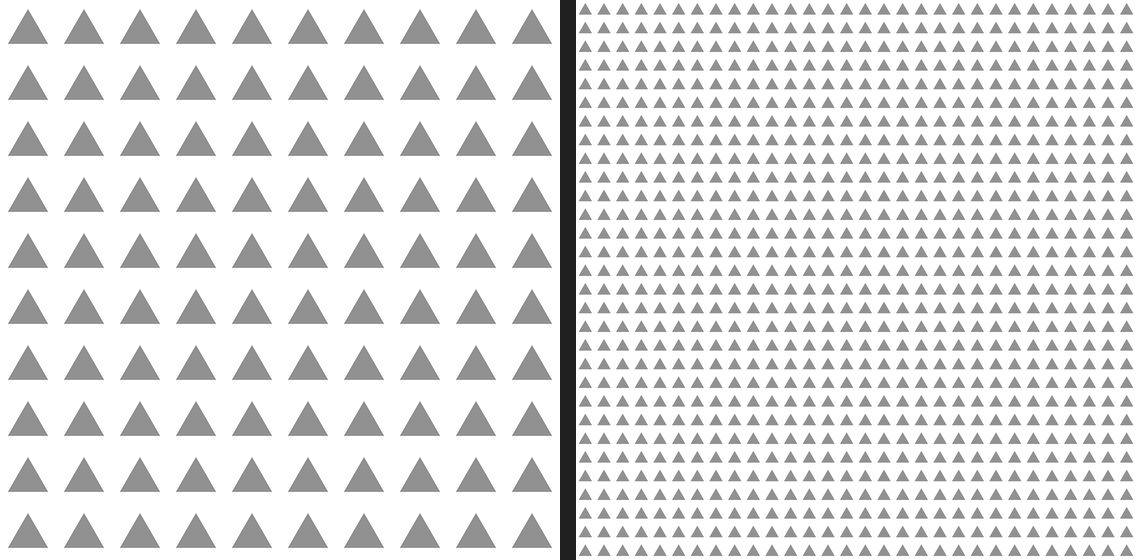
Left: one tile. Right: repeated 3 by 3.
Reproduce this pattern procedurally as a WebGL 1 fragment shader.

```glsl
precision highp float;
// Ten by ten grid of upright grey triangles on white, each with a thin darker rim.
// Every cell measures the signed distance to one triangle, then layers rim and
// fill by that distance. Whole repeats make the canvas tile.

uniform vec2 u_resolution;

#define REPEATS 10.0
#define BASE_Y 0.218
#define APEX_Y 0.838
#define HALF_WIDTH 0.358
#define RIM_WIDTH 0.021
#define PAPER_COLOR vec3(1.0)
#define FILL_COLOR vec3(0.57)
#define RIM_COLOR vec3(0.525)

// Distance to the nearest side, positive inside the triangle
float triangleDepth(vec2 p) {
  float height = APEX_Y - BASE_Y;
  vec2 sideNormal = normalize(vec2(height, HALF_WIDTH));
  float slantDepth = dot(vec2(-abs(p.x - 0.5), APEX_Y - p.y), sideNormal);
  return min(slantDepth, p.y - BASE_Y);
}

// Coverage of the region deeper than the given edge, one pixel soft
float coverage(float depth, float edge, float pixel) {
  return clamp((depth - edge) / pixel + 0.5, 0.0, 1.0);
}

void main() {
  vec2 cell = fract(gl_FragCoord.xy / u_resolution * REPEATS);
  float pixel = REPEATS / min(u_resolution.x, u_resolution.y);
  float depth = triangleDepth(cell);

  // Rim over paper, then fill inside the rim
  vec3 color = mix(PAPER_COLOR, RIM_COLOR, coverage(depth, 0.0, pixel));
  color = mix(color, FILL_COLOR, coverage(depth, RIM_WIDTH, pixel));
  gl_FragColor = vec4(color, 1.0);
}
```
